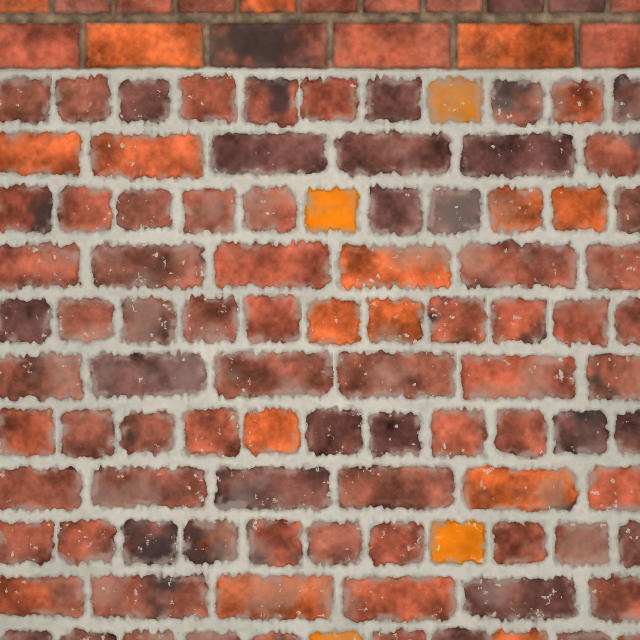
Write a WebGL 2 fragment shader that draws this texture.

```glsl
#version 300 es
precision highp float;
// Weathered brick wall: rows of long stretchers alternate with rows of short
// headers, each brick a rounded box with ragged edges set in pale mortar.
// Hashes vary each brick; noise adds smears, flecks, soot and grain.
uniform vec2 u_resolution;
out vec4 outColor;

// Layout, in units of the canvas height
const float ROW_PITCH = 0.0864;
const float FIRST_ROW = 0.0664;
const float HEADER_PITCH = 0.0966;
const float COLUMN_ORIGIN = 0.2305;
const float ROW_LEAN = 0.010;        // sideways drift from bottom to top
const float OLD_ROW = 9.5;           // rows above this keep thin old joints
const float OLD_JOINT_Y = 0.893;
const vec2 HEADER_HALF = vec2(0.0420, 0.0345);
const vec2 STRETCHER_HALF = vec2(0.0890, 0.0335);
const vec2 OLD_GROWTH = vec2(0.0025, 0.0015);

// Wear
const float RAGGED = 0.013;
const float BRISTLE = 0.009;
const float EDGE_SOFT = 0.0012;

// Colours
const vec3 MORTAR = vec3(0.79, 0.77, 0.71);
const vec3 OLD_MORTAR = vec3(0.50, 0.42, 0.33);
const vec3 PLUM = vec3(0.42, 0.27, 0.24);
const vec3 BROWN = vec3(0.56, 0.33, 0.26);
const vec3 RED = vec3(0.65, 0.33, 0.24);
const vec3 ORANGE = vec3(0.78, 0.37, 0.19);
const vec3 GLOW = vec3(0.92, 0.49, 0.08);
const vec3 FILM = vec3(0.67, 0.58, 0.53);
const vec3 SOOT = vec3(0.22, 0.20, 0.20);

float hash(vec2 p) {
  vec3 q = fract(p.xyx * 0.1031);
  q += dot(q, q.yzx + 33.33);
  return fract((q.x + q.y) * q.z);
}

float noise(vec2 p) {
  vec2 i = floor(p), f = fract(p);
  f = f * f * (3.0 - 2.0 * f);
  vec2 e = vec2(0.0, 1.0);
  return mix(mix(hash(i), hash(i + e.yx), f.x),
             mix(hash(i + e.xy), hash(i + e.yy), f.x), f.y);
}

float fbm(vec2 p) {
  float sum = 0.0, amp = 0.533;
  for (int k = 0; k < 4; k++) {
    sum += amp * noise(p);
    p = p * 2.03 + 17.3;
    amp *= 0.5;
  }
  return sum;
}

float roundBox(vec2 p, vec2 halfSize, float radius) {
  vec2 q = abs(p) - halfSize + radius;
  return length(max(q, 0.0)) + min(max(q.x, q.y), 0.0) - radius;
}

// Headers on a sparse diagonal lattice are fired bright orange
bool isGlowing(vec2 id, bool stretcher) {
  return !stretcher && mod(id.x + 3.0 * id.y, 8.0) < 0.5 && mod(id.y * id.y, 16.0) < 1.5;
}

vec3 brickColor(vec2 id, vec2 uv, bool stretcher) {
  float tone = hash(id + 41.7);
  vec3 c = mix(PLUM, BROWN, smoothstep(0.0, 0.35, tone));
  c = mix(c, RED, smoothstep(0.30, 0.75, tone));
  c = mix(c, ORANGE, smoothstep(0.78, 0.98, tone));
  bool glowing = isGlowing(id, stretcher);
  if (glowing) c = GLOW;
  float wear = glowing ? 0.3 : 1.0;
  float blotch = fbm(uv * 24.0 + id * 5.3);
  c *= 1.0 + wear * (1.1 * (blotch - 0.5) + 0.35 * (fbm(uv * 130.0) - 0.5));
  float sooty = step(0.78, hash(id + 9.1)) * wear;
  return mix(c, SOOT, 0.75 * sooty * smoothstep(0.48, 0.72, fbm(uv * 17.0 + 3.7)));
}

void main() {
  vec2 uv = gl_FragCoord.xy / u_resolution.y;
  float pixel = 1.0 / u_resolution.y;

  // Brick cell, with gently wandering courses
  vec2 p = uv - vec2(COLUMN_ORIGIN + ROW_LEAN * (0.5 - uv.y), FIRST_ROW);
  p.y += 0.006 * (noise(uv * vec2(4.0, 7.0)) - 0.5);
  float row = floor(p.y / ROW_PITCH + 0.5);
  bool stretcher = mod(row, 2.0) < 0.5;
  bool old = row > OLD_ROW;
  float pitch = HEADER_PITCH * (stretcher ? 2.0 : 1.0);
  vec2 id = vec2(floor(p.x / pitch + 0.5), row);
  vec2 local = p - id * vec2(pitch, ROW_PITCH);

  // Varied outline: size, offset, corner radius and ragged edge
  vec2 jitter = vec2(hash(id + 2.3), hash(id + 7.9)) - 0.5;
  float wear = old ? 0.25 : 1.0;
  vec2 halfSize = stretcher ? STRETCHER_HALF : HEADER_HALF;
  halfSize += old ? OLD_GROWTH : 0.004 * jitter.yx;
  float radius = old ? 0.003 : mix(0.005, 0.019, hash(id + 15.1));
  float d = roundBox(local - 0.005 * wear * jitter, halfSize, radius);
  d += wear * RAGGED * (fbm(uv * 75.0) - 0.5);
  float nearBed = smoothstep(0.5, 1.0, abs(local.y) / halfSize.y);
  float chipped = mix(0.3, 1.3, hash(id + 23.0));
  d += wear * BRISTLE * chipped * nearBed * (noise(uv * vec2(190.0, 45.0)) - 0.4);

  // Mortar: grain, stains and the darker old joints
  float stain = fbm(uv * 9.0);
  vec3 mortar = MORTAR * (0.91 + 0.14 * stain + 0.12 * (fbm(uv * 120.0) - 0.5));
  float oldJoint = smoothstep(-0.003, 0.003, uv.y - OLD_JOINT_Y + 0.010 * (fbm(uv * 40.0) - 0.5));
  mortar = mix(mortar, OLD_MORTAR * (0.6 + 0.9 * fbm(uv * 60.0)), oldJoint);
  mortar *= 1.0 - 0.16 * smoothstep(0.007, 0.0, d);

  // Brick face: dark rim, lime film and pale flecks
  vec3 brick = brickColor(id, uv, stretcher);
  brick *= 1.0 - 0.22 * smoothstep(-0.006, 0.0, d);
  float film = smoothstep(-0.016, 0.0, d) * smoothstep(0.35, 0.75, fbm(uv * 55.0 + 8.0));
  film += 0.45 * smoothstep(0.52, 0.75, fbm(uv * 13.0 + 31.0));
  brick = mix(brick, FILM, clamp(film * wear, 0.0, 0.75));
  float fleck = smoothstep(0.70, 0.82, fbm(uv * 105.0 + 50.0)) * smoothstep(0.4, 0.6, noise(uv * 14.0));
  brick = mix(brick, MORTAR, 0.8 * fleck * wear);

  float soft = max(EDGE_SOFT, pixel);
  vec3 color = mix(mortar, brick, smoothstep(soft, -soft, d));
  vec2 fromCentre = gl_FragCoord.xy / u_resolution - 0.5;
  color *= 1.03 - 0.22 * dot(fromCentre, fromCentre);
  outColor = vec4(clamp(color, 0.0, 1.0), 1.0);
}
```
